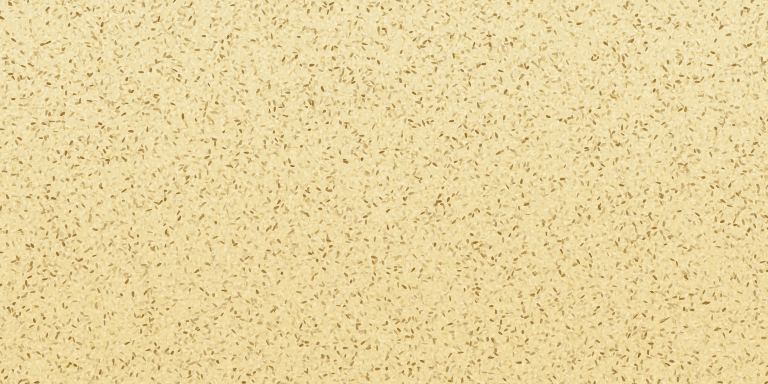
This texture is drawn by a Shadertoy shader. Its source:

```glsl
#define PALE_CELLS 92.0
#define HONEY_CELLS 90.0
#define DARK_CELLS 74.0
#define PALE_SHARE 0.68
#define HONEY_SHARE 0.50
#define DARK_SHARE 0.33
#define GRAIN_SCALE 120.0
#define GRAIN_STRENGTH 0.045
#define CREAM_TOP vec3(0.938, 0.876, 0.680)
#define CREAM_BOTTOM vec3(0.932, 0.850, 0.615)

vec3 hash3(vec2 p) {
    vec3 q = fract(p.xyx * vec3(0.1031, 0.1030, 0.0973));
    q += dot(q, q.yzx + 33.33);
    return fract((q.xxy + q.yzz) * q.zyx);
}

float gradientDot(vec2 cell, vec2 corner, vec2 f) {
    float angle = 6.2832 * hash3(cell + corner + 211.0).x;
    return dot(vec2(cos(angle), sin(angle)), f - corner);
}

float gradientNoise(vec2 p) {
    vec2 cell = floor(p), f = fract(p);
    vec2 u = f * f * f * (f * (f * 6.0 - 15.0) + 10.0);
    float low = mix(gradientDot(cell, vec2(0, 0), f), gradientDot(cell, vec2(1, 0), f), u.x);
    float high = mix(gradientDot(cell, vec2(0, 1), f), gradientDot(cell, vec2(1, 1), f), u.x);
    return mix(low, high, u.y);
}

// Approximate signed distance to an ellipse
float ellipse(vec2 p, vec2 radii) {
    float k = length(p / radii);
    return k * (k - 1.0) / max(length(p / (radii * radii)), 0.001);
}

// Lay one randomly turned, slightly tapered chip per occupied cell over the colour
vec3 scatterChips(vec3 color, vec2 uv, float cells, float share, vec2 radii,
                  vec3 lightTone, vec3 deepTone, float seed) {
    vec2 p = uv * cells + seed * 0.37;
    vec2 home = floor(p);
    float edge = 0.6 * cells / iResolution.y;
    for (int y = -1; y <= 1; y++) {
        for (int x = -1; x <= 1; x++) {
            vec2 cell = home + vec2(x, y);
            vec3 place = hash3(cell + seed);
            vec3 kind = hash3(cell + seed + 57.0);
            float angle = 6.2832 * place.z;
            vec2 axis = vec2(cos(angle), sin(angle));
            vec2 d = p - cell - place.xy;
            vec2 q = vec2(dot(d, axis), dot(d, vec2(-axis.y, axis.x)));
            q.y *= 1.0 + 0.22 * clamp(q.x / radii.x, -1.0, 1.0);
            vec2 size = radii * mix(vec2(0.65, 0.7), vec2(1.3, 1.3), vec2(kind.y, fract(kind.y * 7.3)));
            float cover = 1.0 - smoothstep(-edge, edge, ellipse(q, size));
            vec3 tone = mix(lightTone, deepTone, kind.z * kind.z);
            color = mix(color, tone, cover * step(kind.x, share));
        }
    }
    return color;
}

void mainImage(out vec4 fragColor, in vec2 fragCoord) {
    vec2 uv = fragCoord / iResolution.y;
    float patches = gradientNoise(uv * 5.0) + 0.5 * gradientNoise(uv * 11.0 + 40.0);
    float crowding = 1.12 - 0.26 * uv.y + 0.16 * patches;

    // Cream ground, paler toward the top
    vec3 cream = mix(CREAM_BOTTOM, CREAM_TOP, smoothstep(0.0, 1.0, uv.y));
    vec3 color = cream;

    // Honey and beige crumbs, then pale slivers, then dark flakes
    color = scatterChips(color, uv, HONEY_CELLS, HONEY_SHARE * 0.60 * crowding, vec2(0.52, 0.25),
                         vec3(0.905, 0.820, 0.570), vec3(0.880, 0.760, 0.460), 101.0);
    color = scatterChips(color, uv, HONEY_CELLS, HONEY_SHARE * 0.55 * crowding, vec2(0.50, 0.25),
                         vec3(0.880, 0.800, 0.610), vec3(0.840, 0.745, 0.540), 167.0);
    color = scatterChips(color, uv, PALE_CELLS, PALE_SHARE, vec2(0.56, 0.24),
                         cream + vec3(0.010, 0.018, 0.030), cream + vec3(0.028, 0.040, 0.100), 13.0);
    color = scatterChips(color, uv, DARK_CELLS, DARK_SHARE * crowding, vec2(0.46, 0.20),
                         vec3(0.825, 0.720, 0.480), vec3(0.610, 0.450, 0.190), 251.0);

    // Fine sandy grain
    float grain = gradientNoise(uv * GRAIN_SCALE) + 0.6 * gradientNoise(uv * GRAIN_SCALE * 1.9 + 9.0);
    color += GRAIN_STRENGTH * grain * vec3(0.8, 1.0, 1.4);
    fragColor = vec4(clamp(color, 0.0, 1.0), 1.0);
}
```
